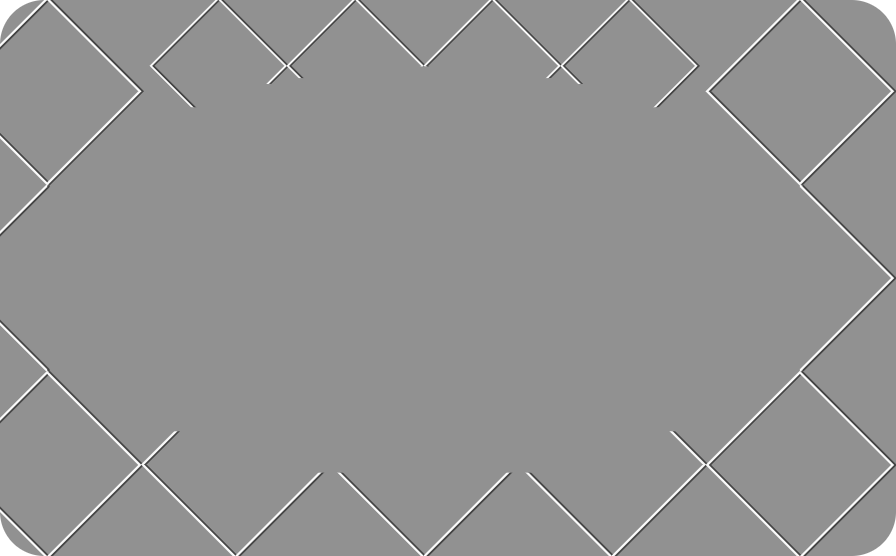
This background is drawn by a WebGL 1 fragment shader. Its source:

```glsl
precision mediump float;
// Grey rounded card framed by embossed, partly cut diamond outlines.

uniform vec2 u_resolution;

// Layout in design units, origin at the top left
const vec2 CARD = vec2(768.0, 477.0);
const float CORNER_RADIUS = 38.0;
const float MIRROR_X = 363.0;

// Large diamonds: side columns and bottom row
const float LARGE_RADIUS = 79.5;
const float LARGE_PITCH = 161.3;
const float ROW_PITCH = 160.3;
const float FIRST_ROW_Y = 78.3;
const float BOTTOM_ROW_Y = 398.5;
const float BOTTOM_CUT_Y = 405.5;
const float BOTTOM_STUB_Y = 370.0;
const float BOTTOM_STUB_X = 205.0;

// Small diamonds: top row, with a lower cut for each half from the centre out
const float SMALL_RADIUS = 57.8;
const float SMALL_PITCH = 117.3;
const float SMALL_Y = 56.5;
const vec4 TOP_CUTS = vec4(57.0, 67.0, 72.0, 92.0);

// Strokes and colours
const float LARGE_STROKE = 0.95;
const float SMALL_STROKE = 0.75;
const vec2 SHADOW_OFFSET = vec2(2.2, 0.0);
const vec3 PAPER = vec3(1.0);
const vec3 GREY = vec3(0.57);
const vec3 SHADOW = vec3(0.27);
const vec3 HIGHLIGHT = vec3(0.98);

// Antialiased coverage of a shape from its signed distance
float coverage(float dist, float pixel) {
  return clamp(0.5 - dist / pixel, 0.0, 1.0);
}

float diamondStroke(vec2 p, float radius, float halfWidth, float pixel) {
  float edge = (abs(p.x) + abs(p.y) - radius) * 0.70711;
  return coverage(abs(edge) - halfWidth, pixel);
}

float roundedBox(vec2 p, vec2 halfSize, float radius) {
  vec2 q = abs(p) - halfSize + radius;
  return length(max(q, 0.0)) + min(max(q.x, q.y), 0.0) - radius;
}

// All diamond outlines, mirrored about the vertical axis
float outlines(vec2 p, float pixel) {
  vec2 q = vec2(abs(p.x - MIRROR_X), p.y);
  float ink = 0.0;

  // Side columns: the middle diamond keeps only its outer half
  float columnX = 2.0 * LARGE_PITCH;
  for (int i = 0; i < 3; i++) {
    vec2 centre = vec2(columnX, FIRST_ROW_Y + ROW_PITCH * float(i));
    float stroke = diamondStroke(q - centre, LARGE_RADIUS, LARGE_STROKE, pixel);
    float visible = i == 1 ? coverage(columnX - q.x, pixel) : 1.0;
    ink = max(ink, stroke * visible);
  }

  // Bottom row: open V shapes with short stubs at the outer ends
  float bottomCut = q.x > BOTTOM_STUB_X ? BOTTOM_STUB_Y : BOTTOM_CUT_Y;
  float bottomVisible = coverage(bottomCut - q.y, pixel);
  for (int i = 0; i < 2; i++) {
    vec2 centre = vec2(LARGE_PITCH * float(i), BOTTOM_ROW_Y);
    float stroke = diamondStroke(q - centre, LARGE_RADIUS, LARGE_STROKE, pixel);
    ink = max(ink, stroke * bottomVisible);
  }

  // Top row: small peaks cut at increasing depth towards the sides
  for (int i = 0; i < 2; i++) {
    float x = SMALL_PITCH * (float(i) + 0.5);
    vec2 cuts = i == 0 ? TOP_CUTS.xy : TOP_CUTS.zw;
    float cut = q.x < x ? cuts.x : cuts.y;
    float stroke = diamondStroke(q - vec2(x, SMALL_Y), SMALL_RADIUS, SMALL_STROKE, pixel);
    ink = max(ink, stroke * coverage(q.y - cut, pixel));
  }
  return ink;
}

void main() {
  vec2 uv = gl_FragCoord.xy / u_resolution;
  vec2 p = vec2(uv.x, 1.0 - uv.y) * CARD;
  float pixel = CARD.x / u_resolution.x;

  // Shadow first, then the highlight beside it
  vec3 color = mix(GREY, SHADOW, outlines(p - SHADOW_OFFSET, pixel));
  color = mix(color, HIGHLIGHT, outlines(p, pixel));

  // Rounded card on paper
  float card = roundedBox(p - 0.5 * CARD, 0.5 * CARD, CORNER_RADIUS);
  color = mix(PAPER, color, coverage(card, pixel));
  gl_FragColor = vec4(color, 1.0);
}
```
